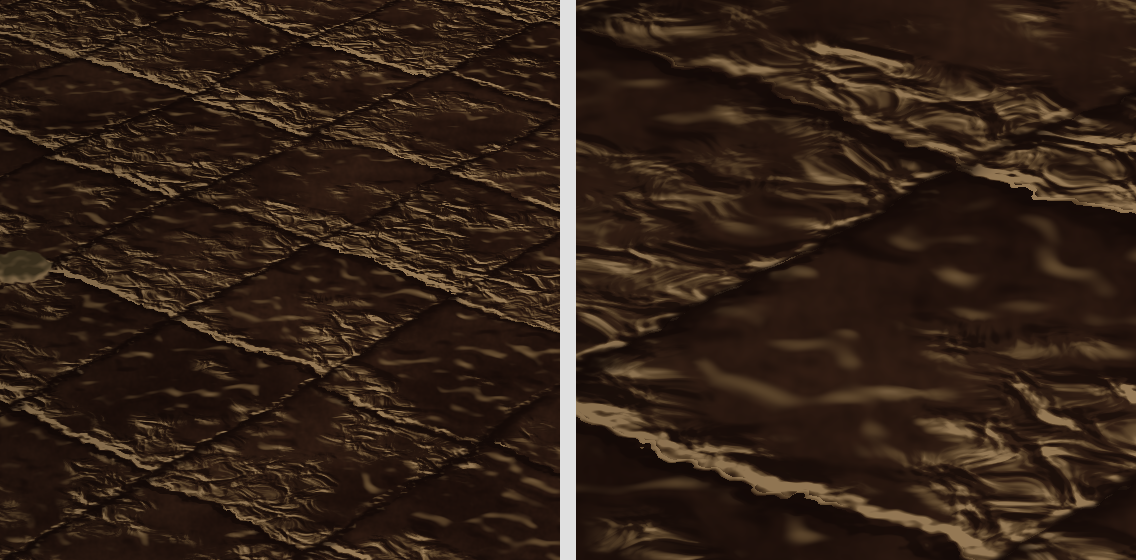
Left: the whole. Right: its middle third, enlarged.
Give the GLSL for this texture, as a WebGL 1 fragment shader.

```glsl
precision highp float;
// Weathered stone slabs seen at a slant under low raking light. A projective
// grid lays out the slabs; a height field of ragged edges and crumbling crust
// is shaded by its slope toward the light, with broken dark joints between.

uniform vec2 u_resolution;

#define JOINT 0.045        // bevel width, in slabs
#define STAGGER 0.12       // shift between neighbouring rows
#define RELIEF 0.13        // height of the crumbling crust
#define CRUST 0.70         // how far crust spreads from the lit edge
#define TILT 0.24          // extra light on crust facing the lit edge
#define LIGHT vec2(0.22, -0.97)
#define LIGHT_STEP 0.012
#define SHADOW_COLOR vec3(0.070, 0.034, 0.024)
#define STONE_DARK vec3(0.108, 0.056, 0.037)
#define STONE_WARM vec3(0.175, 0.102, 0.067)
#define CRUST_COLOR vec3(0.335, 0.250, 0.155)
#define GLINT_COLOR vec3(0.560, 0.455, 0.320)

vec2 hash2(vec2 p) {
  vec3 q = fract(p.xyx * vec3(0.1031, 0.1030, 0.0973));
  q += dot(q, q.yzx + 33.33);
  return fract((q.xx + q.yz) * q.zy);
}

float corner(vec2 cell, vec2 offset) {
  float angle = 6.2832 * hash2(cell).x;
  return dot(vec2(cos(angle), sin(angle)), offset);
}

float gradientNoise(vec2 p) {
  vec2 i = floor(p), f = p - i;
  vec2 s = f * f * f * (f * (f * 6.0 - 15.0) + 10.0);
  vec2 e = vec2(1.0, 0.0);
  float low = mix(corner(i, f), corner(i + e, f - e), s.x);
  float high = mix(corner(i + e.yx, f - e.yx), corner(i + 1.0, f - 1.0), s.x);
  return mix(low, high, s.y);
}

vec2 noise2(vec2 p) {
  return vec2(gradientNoise(p), gradientNoise(p + 37.0));
}

// Rounded lumps with creases, folded by a warp so they break into crumbs
float billow(vec2 p) {
  p += 0.5 * noise2(p * 1.3 + 9.0);
  float sum = 0.0, amplitude = 0.55;
  for (int i = 0; i < 4; i++) {
    sum += amplitude * abs(gradientNoise(p));
    p = mat2(1.9, 0.6, -0.6, 1.9) * p + 7.3;
    amplitude *= 0.48;
  }
  return sum;
}

// Inverse perspective: canvas position to slab grid coordinates
vec2 slabCoordinates(vec2 p) {
  vec2 origin = vec2(0.2995, 0.4271);
  vec2 along = vec2(0.2383, -0.1168) - p * -0.04;
  vec2 across = vec2(0.2943, 0.1707) - p * 0.06;
  vec2 d = p - origin;
  float det = along.x * across.y - along.y * across.x;
  return vec2(d.x * across.y - d.y * across.x, along.x * d.y - along.y * d.x) / det;
}

// Returns height, crust amount, joint shading and tilt toward the light
vec4 slabSurface(vec2 p) {
  vec2 ragged = 0.030 * noise2(p * 8.0 + 5.0) + 0.024 * noise2(p * 19.0) + 0.012 * noise2(p * 41.0);
  vec2 q = p + 0.07 * noise2(p * 1.7) + ragged;
  q.y += STAGGER * (hash2(vec2(floor(q.x), 7.0)).x - 0.5);
  vec2 cell = floor(q), f = q - cell;
  vec2 random = hash2(cell + 23.0);

  vec2 rise = smoothstep(0.0, JOINT, min(f, 1.0 - f));
  float bevel = rise.x * rise.y;
  float nearEdge = 1.0 - smoothstep(0.0, CRUST, f.y);
  float patches = gradientNoise(p * vec2(1.8, 2.7) + 3.0)
                + 0.5 * gradientNoise(p * vec2(5.0, 8.0) + 11.0);
  float crust = smoothstep(0.0, 0.6, patches * 1.15 + nearEdge * 0.6
              + 0.2 * smoothstep(0.85, 1.0, f.x) + (random.x - 0.45) * 0.7);

  // Edges stand proud only in places, and joints fill up in others
  float broken = gradientNoise(p * 3.1 + 17.0) + 0.7 * gradientNoise(p * 9.0 + 29.0);
  float lip = 0.006 + 0.034 * smoothstep(-0.25, 0.4, broken + random.y - 0.5);
  float height = bevel * lip + mix(0.4, 1.0, bevel) * crust * RELIEF * billow(p * vec2(5.0, 7.5));
  vec2 gap = smoothstep(vec2(0.0), vec2(0.09, 0.08), vec2(min(f.x, (1.0 - f.x) * 3.0), 1.0 - f.y));
  float joint = mix(1.0, gap.x * gap.y, smoothstep(-0.5, 0.15, 0.1 - broken));
  return vec4(height, crust, joint, crust * nearEdge);
}

// One pale rounded pebble resting at the left border
vec3 addPebble(vec3 color, vec2 p) {
  vec2 d = (p - vec2(0.035, 0.523)) / vec2(0.058, 0.030);
  float speckle = gradientNoise(p * vec2(55.0, 90.0));
  float radius = length(d) + 0.2 * speckle;
  float rim = smoothstep(0.45, 0.95, radius) * smoothstep(-0.7, 0.6, -d.y);
  vec3 pebble = mix(vec3(0.22, 0.18, 0.11), vec3(0.48, 0.39, 0.27), clamp(rim + speckle * 0.6, 0.0, 1.0));
  return mix(color, pebble, 1.0 - smoothstep(0.92, 1.04, radius));
}

void main() {
  vec2 p = gl_FragCoord.xy / u_resolution;
  vec2 slab = slabCoordinates(p);
  vec4 surface = slabSurface(slab);
  float slope = (surface.x - slabSurface(slab + LIGHT * LIGHT_STEP).x) / LIGHT_STEP;

  // Bare stone with broad stains and fine grain
  float stain = gradientNoise(slab * 1.3 + 31.0) + 0.5 * gradientNoise(slab * vec2(5.0, 8.0));
  float grain = gradientNoise(p * 80.0) + 0.6 * gradientNoise(p * 160.0);
  vec3 color = mix(STONE_DARK, STONE_WARM, clamp(0.4 + 1.1 * stain, 0.0, 1.0));
  color *= 1.0 + 0.14 * grain;
  color = mix(color, CRUST_COLOR, 0.12 * surface.y);

  // Raking light on crust and lips, shade on the far sides
  float exposure = 0.9 + 0.5 * gradientNoise(slab * 1.9 + 13.0);
  float lit = exposure * (slope + TILT * surface.w);
  color = mix(color, CRUST_COLOR, smoothstep(0.02, 0.60, lit));
  color = mix(color, GLINT_COLOR, smoothstep(0.45, 1.20, lit));
  color = mix(color, SHADOW_COLOR, 0.7 * smoothstep(0.05, 0.8, -slope - 0.3 * TILT * surface.w));
  color = mix(SHADOW_COLOR, color, mix(0.12, 1.0, surface.z));

  color *= 0.9 + 0.15 * smoothstep(0.0, 0.7, p.x);
  gl_FragColor = vec4(addPebble(color, p), 1.0);
}
```
